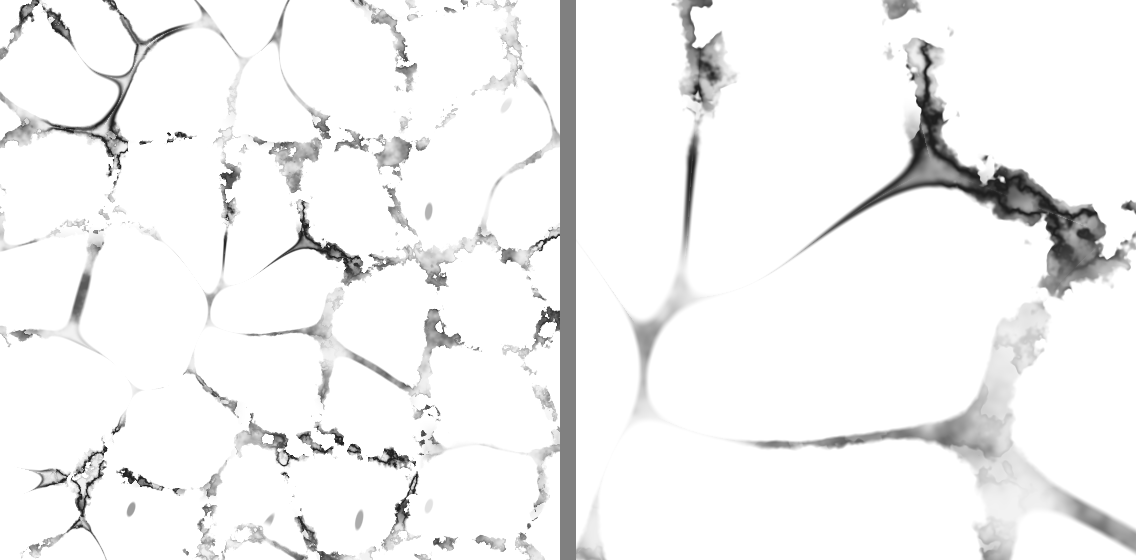
Left, the full canvas; right, a detail of the centre.
Write a three.js fragment shader that draws this texture map.

```glsl
// Pale rounded stones packed together, with grey crevices and crumbs between.
// A rounded Voronoi border distance shapes the stones; layered value noise
// sets the crevice width, torn edges, grey wash and dark veins.
varying vec2 vUv;

const float STONES = 5.3;      // stones across the canvas
const float ROUNDING = 19.0;   // lower values give rounder corners

float hash(vec2 p) {
  return fract(sin(dot(p, vec2(127.1, 311.7))) * 43758.5453);
}

vec2 hash2(vec2 p) {
  return vec2(hash(p), hash(p + 57.3));
}

float noise(vec2 p) {
  vec2 i = floor(p);
  vec2 f = fract(p);
  f = f * f * (3.0 - 2.0 * f);
  float low = mix(hash(i), hash(i + vec2(1.0, 0.0)), f.x);
  float high = mix(hash(i + vec2(0.0, 1.0)), hash(i + vec2(1.0, 1.0)), f.x);
  return mix(low, high, f.y);
}

float fbm(vec2 p) {
  float sum = 0.0;
  float amp = 0.533;
  for (int i = 0; i < 4; i++) {
    sum += amp * noise(p);
    p = mat2(0.8, 0.6, -0.6, 0.8) * p * 2.1 + 13.7;
    amp *= 0.5;
  }
  return sum;
}

// Offset from p to the stone centre of a grid cell
vec2 toCentre(vec2 cell, vec2 p) {
  return cell + 0.08 + 0.84 * hash2(cell) - p;
}

// Distance to the stone border, smoothly blended so that corners are round
float borderDistance(vec2 p) {
  vec2 home = floor(p);
  vec2 nearest = vec2(0.0);
  vec2 owner = home;
  float best = 100.0;
  for (int y = -1; y <= 1; y++) {
    for (int x = -1; x <= 1; x++) {
      vec2 cell = home + vec2(float(x), float(y));
      vec2 r = toCentre(cell, p);
      if (dot(r, r) < best) {
        best = dot(r, r);
        nearest = r;
        owner = cell;
      }
    }
  }
  float sum = 0.0;
  for (int y = -2; y <= 2; y++) {
    for (int x = -2; x <= 2; x++) {
      if (x == 0 && y == 0) continue;
      vec2 r = toCentre(owner + vec2(float(x), float(y)), p);
      float side = dot(0.5 * (nearest + r), normalize(r - nearest));
      sum += exp(-ROUNDING * side);
    }
  }
  return -log(sum) / ROUNDING;
}

// Soft tilted ovals on a few of the stones
float ovalMarks(vec2 p) {
  vec2 cell = floor(p);
  vec2 q = fract(p) - 0.3 - 0.4 * hash2(cell + 3.1);
  float tilt = 0.6 + 0.9 * hash(cell + 8.4);
  q = mat2(cos(tilt), -sin(tilt), sin(tilt), cos(tilt)) * q;
  vec2 radii = vec2(0.1 + 0.12 * hash(cell + 5.2), 0.05);
  float shape = 1.0 - smoothstep(0.7, 1.1, length(q / radii));
  return shape * step(0.8, hash(cell + 1.7)) * mix(0.04, 0.4, hash(cell + 9.6));
}

void main() {
  vec2 uv = vUv;

  // Bent stone outlines
  vec2 bend = vec2(noise(uv * 7.0 + 2.3), noise(uv * 7.0 + 31.9)) - 0.5;
  float smoothDist = borderDistance(uv * STONES + 0.45 * bend);

  // Torn edges in most places, clean ones elsewhere
  float ragged = smoothstep(0.3, 0.58, noise(uv * 6.0 + 11.0));
  float grit = fbm(uv * 46.0 + 17.0);
  float tear = fbm(uv * 50.0 + 71.0) - 0.5;
  float dist = smoothDist + ragged * tear * 0.2;

  // Crevice body
  float width = mix(-0.012, 0.045, noise(uv * 6.5 + 43.0)) + 0.038 * ragged;
  float depth = width - dist;
  float cover = smoothstep(0.0, 0.022, depth);

  // Pale wash, shaded crumb outlines and a few dark veins
  float tone = smoothstep(0.22, 0.85, fbm(uv * 22.0 + 5.0));
  float wash = 0.05 + 0.6 * pow(tone, 1.7);
  wash += 0.15 * ragged * smoothstep(0.4, 0.5, grit);
  float veinAt = (dist - 0.02 * noise(uv * 9.0)) / 0.018;
  float veinMask = smoothstep(0.5, 0.75, noise(uv * 7.0 + 83.0));
  float vein = exp(-veinAt * veinAt) * veinMask;
  float shade = mix(wash, 0.88, vein);

  // White crumbs lying in the ragged crevices
  float crumbs = ragged * smoothstep(0.5, 0.55, grit);
  float ink = cover * shade * (1.0 - crumbs);

  float marks = ovalMarks(uv * 7.0) * smoothstep(0.12, 0.2, smoothDist);
  gl_FragColor = vec4(vec3(1.0 - max(ink, marks)), 1.0);
}
```
